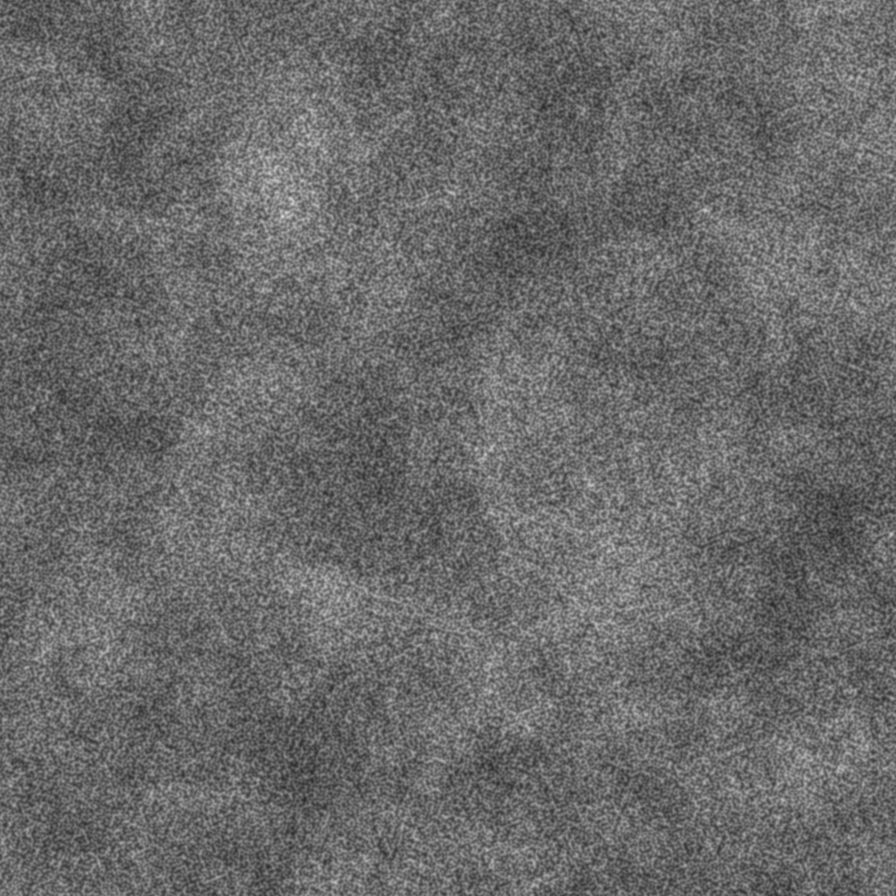
A Shadertoy shader for this texture:

```glsl
const vec3  BASE_GRAY       = vec3(0.408);
const float CLOUD_SCALE     = 3.3;    // broad patches across the canvas
const float CLOUD_CONTRAST  = 0.100;
const float CLOUD_GAIN      = 0.88;   // amplitude kept per octave
const int   CLOUD_OCTAVES   = 6;
const float WARP_AMOUNT     = 0.035;
const float GRAIN_SCALE     = 250.0;  // fine grain cells across the canvas
const float GRAIN_CONTRAST  = 0.260;
const float COARSE_GRAIN    = 0.60;   // share of the half-size grain layer
const float FLECK_SCALE     = 48.0;
const float FLECK_THRESHOLD = 0.36;
const float FLECK_CONTRAST  = 0.35;
const float HIGHLIGHT_SKEW  = 0.60;   // stretches lights, compresses darks
const float TAU             = 6.28319;

// Integer hash giving a random unit gradient per lattice point
vec2 gradientAt(ivec2 cell) {
    uvec2 h = uvec2(cell + 32768) * 1664525u + 12345u;
    h.x += h.y * 1664525u;
    h.y += h.x * 1664525u;
    h ^= h >> 16u;
    h.x += h.y * 1664525u;
    h.x ^= h.x >> 16u;
    float angle = TAU * float(h.x & 65535u) / 65536.0;
    return vec2(cos(angle), sin(angle));
}

float gradientNoise(vec2 p) {
    ivec2 cell = ivec2(floor(p));
    vec2 f = fract(p);
    vec2 blend = f * f * f * (f * (f * 6.0 - 15.0) + 10.0);
    float a = dot(gradientAt(cell), f);
    float b = dot(gradientAt(cell + ivec2(1, 0)), f - vec2(1.0, 0.0));
    float c = dot(gradientAt(cell + ivec2(0, 1)), f - vec2(0.0, 1.0));
    float d = dot(gradientAt(cell + ivec2(1, 1)), f - vec2(1.0));
    return mix(mix(a, b, blend.x), mix(c, d, blend.x), blend.y);
}

vec2 rotate(vec2 p, float angle) {
    float c = cos(angle), s = sin(angle);
    return mat2(c, s, -s, c) * p;
}

// Patches and clumps, each octave turned to hide the lattice
float clouds(vec2 p) {
    float sum = 0.0, amplitude = 1.0;
    for (int i = 0; i < CLOUD_OCTAVES; i++) {
        sum += amplitude * gradientNoise(p);
        p = rotate(p, 0.65) * 2.05 + 17.3;
        amplitude *= CLOUD_GAIN;
    }
    return sum;
}

float grain(vec2 uv) {
    float fine = gradientNoise(rotate(uv, 0.4) * GRAIN_SCALE + 31.7);
    float coarse = gradientNoise(rotate(uv, 1.1) * GRAIN_SCALE * 0.5 + 73.1);
    return fine + COARSE_GRAIN * coarse;
}

// Sparse soft bright spots
float flecks(vec2 uv) {
    float n = gradientNoise(rotate(uv, 0.9) * FLECK_SCALE + 11.9);
    return max(n - FLECK_THRESHOLD, 0.0);
}

void mainImage(out vec4 fragColor, in vec2 fragCoord) {
    vec2 uv = fragCoord / iResolution.y;

    // Bend the patches so their outlines stay ragged
    vec2 warp = vec2(gradientNoise(uv * 9.0 + 5.2), gradientNoise(uv * 9.0 + 48.6));
    vec2 cloudPoint = (uv + WARP_AMOUNT * warp) * CLOUD_SCALE + 2.4;

    float shade = CLOUD_CONTRAST * clouds(cloudPoint)
                + GRAIN_CONTRAST * grain(uv)
                + FLECK_CONTRAST * flecks(uv);
    shade += HIGHLIGHT_SKEW * shade * shade;

    fragColor = vec4(clamp(BASE_GRAY + shade, 0.0, 1.0), 1.0);
}
```
